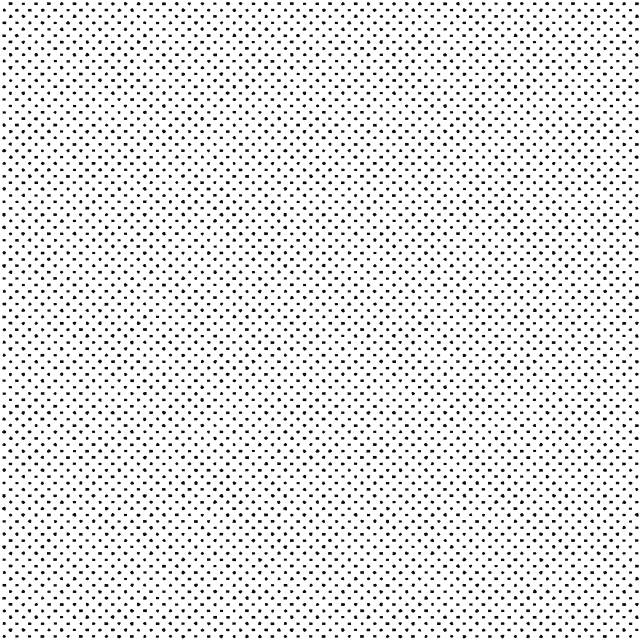
Reproduce this pattern procedurally as a WebGL 2 fragment shader.

```glsl
#version 300 es
precision highp float;

uniform vec2 u_resolution;
out vec4 fragColor;

const float TAU = 6.2831853;
const float CELLS = 50.07;                       // cells across the canvas
const float TILE = 22.0;                         // cells before the variation recurs
const vec2 FIRST_CELL = vec2(0.0065, 0.9942);    // upper left lattice point
const float DOT_RADIUS = 0.126;                  // in cells
const vec3 PAPER = vec3(1.0);
const vec3 INK = vec3(0.05, 0.04, 0.045);

float hash(vec2 p) {
    return fract(sin(dot(p, vec2(127.1, 311.7))) * 43758.5453);
}

vec2 direction(float turn) {
    return vec2(cos(turn * TAU), sin(turn * TAU));
}

// Round blot with a wavy rim and two flattened sides
float blotDistance(vec2 p, float radius, vec2 seed) {
    float turn = hash(seed + 3.1);
    float angle = atan(p.y, p.x);
    float rim = radius * (1.0 + 0.08 * sin(3.0 * angle + turn * TAU));
    float d = length(p * vec2(0.96, 1.04)) - rim;
    float secondTurn = turn + mix(0.25, 0.5, hash(seed + 5.7));
    d = max(d, dot(p, direction(turn)) - 0.80 * radius);
    return max(d, dot(p, direction(secondTurn)) - 0.84 * radius);
}

// Short wide dab, square at one end and rounded at the other
float dabDistance(vec2 p, float radius, float side) {
    p.x *= side;
    vec2 halfSize = radius * vec2(1.08, 0.78);
    float corner = radius * (p.x > 0.0 ? 0.6 : 0.2);
    vec2 q = abs(p) - halfSize + corner;
    return length(max(q, 0.0)) + min(max(q.x, q.y), 0.0) - corner;
}

// Nearest dot of one square lattice
float latticeDistance(vec2 p, vec2 offset) {
    vec2 site = floor(p - offset + 0.5);
    vec2 local = p - offset - site;
    vec2 seed = mod(site, TILE) + offset * 37.0;

    vec2 jitter = vec2(hash(seed + 11.3), hash(seed + 17.9)) - 0.5;
    local -= 0.025 * jitter;
    float radius = DOT_RADIUS * mix(0.88, 1.14, hash(seed + 23.5));

    float side = hash(seed + 29.3) < 0.75 ? 1.0 : -1.0;
    return hash(seed) < 0.4
        ? dabDistance(local, radius * 0.97, side)
        : blotDistance(local, radius * 1.04, seed);
}

void main() {
    float canvas = min(u_resolution.x, u_resolution.y);
    vec2 p = (gl_FragCoord.xy / canvas - FIRST_CELL) * CELLS;
    float pixel = CELLS / canvas;

    // Two interleaved lattices form the staggered rows
    float d = min(latticeDistance(p, vec2(0.5, 0.0)),
                  latticeDistance(p, vec2(0.0, 0.5)));

    float coverage = clamp(0.5 - d / pixel, 0.0, 1.0);
    fragColor = vec4(mix(PAPER, INK, coverage), 1.0);
}
```
